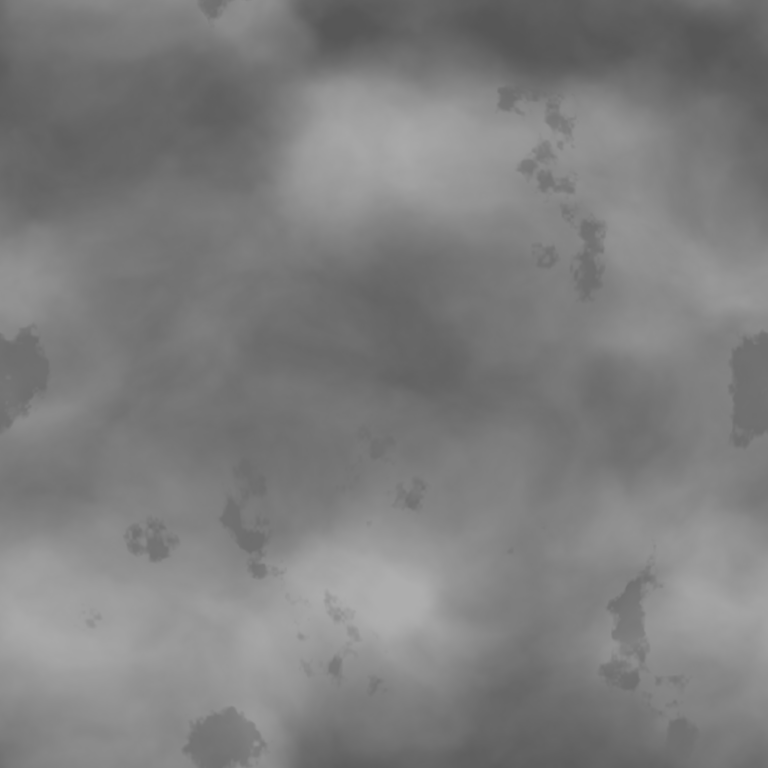
Reproduce this texture procedurally as a three.js fragment shader.

```glsl
// Soft grey cloud cover: two wavy light and dark bands broken up by smooth
// layered noise, with a few ragged darker wisps over the lighter areas.
// Every layer wraps over the unit square, so the result tiles.
varying vec2 vUv;

const float TAU = 6.2831853;

float hash(vec2 cell, float seed) {
  vec3 p = fract(vec3(cell.xyx + seed * 17.3) * vec3(0.1031, 0.1030, 0.0973));
  p += dot(p, p.yzx + 33.33);
  return fract((p.x + p.y) * p.z);
}

// Lattice value for a cell, wrapped to the period.
float lattice(vec2 cell, vec2 period, float seed) {
  return hash(floor(mod(cell + 0.5, period)), seed);
}

// Smooth value noise, 0 to 1, repeating after period cells.
float noise(vec2 p, vec2 period, float seed) {
  vec2 cell = floor(p);
  vec2 f = fract(p);
  f = f * f * f * (f * (f * 6.0 - 15.0) + 10.0);
  float low = mix(lattice(cell, period, seed),
                  lattice(cell + vec2(1.0, 0.0), period, seed), f.x);
  float high = mix(lattice(cell + vec2(0.0, 1.0), period, seed),
                   lattice(cell + vec2(1.0, 1.0), period, seed), f.x);
  return mix(low, high, f.y);
}

// Sum of octaves around zero; gain sets how rough it is.
float fbm(vec2 uv, vec2 period, float gain, float seed) {
  float sum = 0.0;
  float amplitude = 1.0;
  for (int i = 0; i < 6; i++) {
    float octave = float(i);
    vec2 p = uv * period + octave * vec2(0.37, 0.61);
    sum += amplitude * (noise(p, period, seed + octave) - 0.5);
    amplitude *= gain;
    period *= 2.0;
  }
  return sum;
}

void main() {
  // Bend the domain so that neither bands nor lattice look straight
  vec2 bend = vec2(fbm(vUv, vec2(4.0), 0.45, 2.0),
                   fbm(vUv, vec2(3.0, 4.0), 0.45, 11.0));
  vec2 uv = vUv + 0.09 * bend;

  // Broad bands and billows
  float bands = cos(TAU * 2.0 * (uv.y - 0.18 + 0.06 * sin(TAU * (uv.x + 0.1))));
  float billows = fbm(uv, vec2(4.0, 5.0), 0.43, 23.0);
  float grey = 0.499 + 0.058 * bands + 0.24 * billows;

  // Ragged wisps, showing only where the cloud is light
  float wisps = fbm(vUv + 0.03 * bend, vec2(7.0, 6.0), 0.6, 41.0);
  float cover = smoothstep(0.36, 0.54, wisps) * smoothstep(0.42, 0.54, grey);
  grey -= 0.085 * cover;

  // Faint fine mottling
  grey += 0.012 * fbm(vUv, vec2(24.0, 20.0), 0.6, 57.0);

  gl_FragColor = vec4(vec3(clamp(grey, 0.34, 0.68)), 1.0);
}
```
